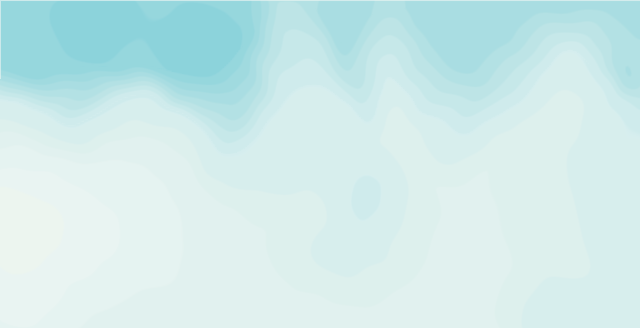
A WebGL 2 fragment shader for this background:

```glsl
#version 300 es
precision highp float;
// Layered watercolour sky: teal washes along the top melting into pale mist.
uniform vec2 u_resolution;
out vec4 outColor;

const float ASPECT = 1.954;
const float BAND_STEP = 0.667;

const vec3 CREAM = vec3(0.928, 0.961, 0.930);
const vec3 MIST  = vec3(0.915, 0.957, 0.950);
const vec3 PALE  = vec3(0.868, 0.940, 0.930);
const vec3 ICE   = vec3(0.832, 0.930, 0.932);
const vec3 AQUA  = vec3(0.722, 0.888, 0.897);
const vec3 TEAL  = vec3(0.550, 0.828, 0.860);

// Soft bump along one axis.
float bump(float x, float centre, float width) {
    float q = (x - centre) / width;
    return exp(-q * q);
}

// Soft elliptical spot.
float spot(vec2 p, vec2 centre, vec2 radius) {
    vec2 q = (p - centre) / radius;
    return exp(-dot(q, q));
}

// Layered sines that bend the contours.
vec2 ripple(vec2 p, float strength) {
    vec2 sum = vec2(0.0);
    float amplitude = strength, frequency = 13.0;
    for (int i = 0; i < 3; i++) {
        float k = float(i);
        sum += amplitude * sin(frequency * p.yx + 2.1 * k + vec2(0.4, 1.9)
             + 1.4 * sin(frequency * 0.7 * p + k));
        amplitude *= 0.5;
        frequency *= 1.9;
    }
    return sum;
}

// Strength of the wash at the top edge.
float topStrength(float x) {
    return mix(7.3, 5.1, smoothstep(0.74, 0.87, x))
         + 1.2 * bump(x, 1.06, 0.08) + 1.1 * smoothstep(1.16, 1.30, x);
}

// Depth at which the wash begins to fade.
float fadeStart(float x) {
    return 0.21 * (1.0 - smoothstep(0.68, 0.87, x)) + 0.11 * bump(x, 1.06, 0.07)
         + 0.19 * bump(x, 1.42, 0.12) + 0.06 * bump(x, 1.95, 0.10);
}

// Depth at which the wash has become mist.
float fadeEnd(float x) {
    return 0.30 + 0.06 * bump(x, 0.20, 0.13) + 0.17 * bump(x, 0.70, 0.14)
         - 0.04 * bump(x, 0.93, 0.09) + 0.08 * bump(x, 1.11, 0.05)
         - 0.08 * bump(x, 1.20, 0.06) + 0.12 * bump(x, 1.41, 0.13)
         - 0.13 * bump(x, 1.74, 0.14) + 0.10 * bump(x, 1.95, 0.08);
}

// Tint of the lower mist; p.y is the depth below the top.
float mistLevel(vec2 p) {
    float level = 1.5;
    level -= 1.7 * spot(p, vec2(0.12, 0.70), vec2(0.42, 0.24));
    level -= 0.9 * spot(p, vec2(0.00, 0.68), vec2(0.14, 0.14));
    level -= 0.9 * spot(p, vec2(0.05, 0.95), vec2(0.16, 0.12));
    level += 1.4 * spot(p, vec2(0.84, 0.47), vec2(0.22, 0.16));
    level += 1.5 * spot(p, vec2(1.14, 0.61), vec2(0.14, 0.19));
    level += 0.8 * spot(p, vec2(0.98, 0.78), vec2(0.16, 0.10));
    level += 0.7 * spot(p, vec2(1.68, 0.48), vec2(0.16, 0.30));
    level += 1.3 * spot(p, vec2(1.68, 0.95), vec2(0.10, 0.12));
    level += 1.4 * smoothstep(1.68, 1.92, p.x);
    return level;
}

// Full tint field, from mist at zero to teal at eight.
float washLevel(vec2 p) {
    float start = fadeStart(p.x), end = fadeEnd(p.x);
    float upper = mix(topStrength(p.x), 3.0, clamp((p.y - start) / (end - start), 0.0, 1.0));
    upper += 0.8 * spot(p, vec2(0.28, 0.08), vec2(0.14, 0.14));
    upper += 0.8 * spot(p, vec2(0.62, 0.12), vec2(0.15, 0.13));
    upper += 1.3 * spot(p, vec2(1.93, 0.25), vec2(0.06, 0.08));
    return mix(upper, mistLevel(p), smoothstep(0.0, 0.17, p.y - end));
}

// Flat tints with antialiased contours.
float bands(float value, float size) {
    float v = value / size;
    float soft = clamp(fwidth(v), 0.02, 0.5);
    return size * (floor(v) + smoothstep(0.5 - soft, 0.5 + soft, fract(v)));
}

vec3 palette(float level) {
    vec3 c = mix(CREAM, MIST, clamp(level + 1.0, 0.0, 1.0));
    c = mix(c, PALE, clamp(level / 2.0, 0.0, 1.0));
    c = mix(c, ICE, clamp(level - 2.0, 0.0, 1.0));
    c = mix(c, AQUA, clamp((level - 3.0) / 2.0, 0.0, 1.0));
    return mix(c, TEAL, clamp((level - 5.0) / 3.0, 0.0, 1.0));
}

void main() {
    vec2 uv = gl_FragCoord.xy / u_resolution;
    vec2 p = vec2(uv.x * ASPECT, 1.0 - uv.y);
    vec3 color = palette(bands(washLevel(p + ripple(p, 0.014)), BAND_STEP));

    // Pale paper showing along the top and upper left edges.
    float paper = 1.0 - smoothstep(0.001, 0.005, p.y);
    paper = max(paper, (1.0 - smoothstep(0.001, 0.004, p.x)) * step(p.y, 0.24));
    outColor = vec4(mix(color, MIST, 0.7 * paper), 1.0);
}
```
